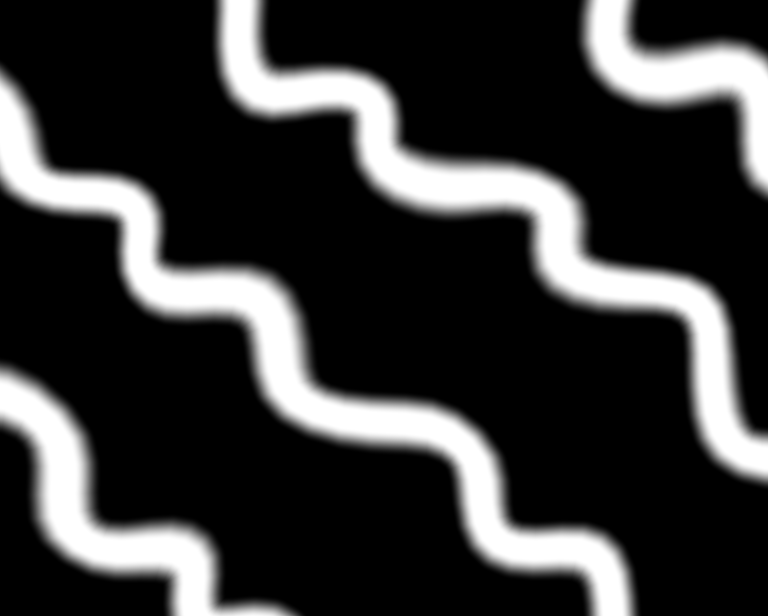
Give the GLSL for this pattern, as a Shadertoy shader.

```glsl
// Soft white stepped bands with rounded bends, descending to the right on black.

const vec2 STEP = vec2(0.24, -0.192);       // mean tread and drop of one stair step
const vec2 STEP_JITTER = vec2(0.12, 0.09);  // random spread of each step
const float BAND_SPACING = 0.51;            // vertical gap between bands
const float BAND_BASE = 0.27;               // height of band zero at the left edge
const float HALF_WIDTH = 0.034;
const float EDGE_BLUR = 0.019;
const float BEND_SHARE = 0.4;               // part of each run used by its bend
const int BEND_CHORDS = 5;
const vec3 BACKGROUND = vec3(0.0);
const vec3 BAND_COLOR = vec3(1.0);

vec2 hash22(vec2 p) {
    vec3 q = fract(p.xyx * vec3(0.1031, 0.1030, 0.0973));
    q += dot(q, q.yzx + 33.33);
    return fract((q.xx + q.yz) * q.zy);
}

// Gradient noise, roughly -0.7 to 0.7
float cornerSlope(vec2 cell, vec2 offset) {
    return dot(hash22(cell) * 2.0 - 1.0, offset);
}

float gradientNoise(vec2 p) {
    vec2 i = floor(p), f = fract(p);
    vec2 u = f * f * f * (f * (f * 6.0 - 15.0) + 10.0);
    vec2 e = vec2(1.0, 0.0);
    float low = mix(cornerSlope(i, f), cornerSlope(i + e.xy, f - e.xy), u.x);
    float high = mix(cornerSlope(i + e.yx, f - e.yx), cornerSlope(i + e.xx, f - e.xx), u.x);
    return mix(low, high, u.y);
}

vec2 warp(vec2 p, float scale, float amount) {
    vec2 shift = vec2(gradientNoise(p * scale + 41.0), gradientNoise(p * scale + 87.0));
    return p + amount * shift;
}

float segmentDistance(vec2 p, vec2 a, vec2 b) {
    vec2 ab = b - a;
    float t = clamp(dot(p - a, ab) / max(dot(ab, ab), 1e-6), 0.0, 1.0);
    return length(p - a - ab * t);
}

// Distance to a quadratic curve, traced by short chords
float bendDistance(vec2 p, vec2 a, vec2 corner, vec2 b) {
    float nearest = 1e3;
    vec2 start = a;
    for (int i = 1; i <= BEND_CHORDS; i++) {
        float t = float(i) / float(BEND_CHORDS);
        vec2 end = mix(mix(a, corner, t), mix(corner, b, t), t);
        nearest = min(nearest, segmentDistance(p, start, end));
        start = end;
    }
    return nearest;
}

float bandPhase(float band) {
    return hash22(vec2(band + 20.0, 7.0)).x;
}

// Start of a tread: the foot of one jittered stair step
vec2 stepPoint(float band, float index) {
    vec2 jitter = (hash22(vec2(index + 50.0, band * 3.0 + 60.0)) - 0.5) * STEP_JITTER;
    vec2 origin = vec2(0.0, BAND_BASE + band * BAND_SPACING + 0.5 * STEP.y);
    return origin + (index + bandPhase(band)) * STEP + jitter;
}

// One bend followed by the straight run that leads to the next bend
float cornerDistance(vec2 p, vec2 before, vec2 corner, vec2 after) {
    vec2 bendStart = mix(corner, before, BEND_SHARE);
    vec2 bendEnd = mix(corner, after, BEND_SHARE);
    vec2 runEnd = mix(after, corner, BEND_SHARE);
    return min(bendDistance(p, bendStart, corner, bendEnd),
               segmentDistance(p, bendEnd, runEnd));
}

float bandDistance(vec2 p, float band) {
    float home = floor(p.x / STEP.x - bandPhase(band));
    float nearest = 1e3;
    for (int k = -2; k <= 2; k++) {
        float index = home + float(k);
        vec2 last = stepPoint(band, index - 1.0);
        vec2 here = stepPoint(band, index);
        vec2 next = stepPoint(band, index + 1.0);
        vec2 top = vec2(here.x, last.y);
        vec2 outer = vec2(next.x, here.y);
        nearest = min(nearest, cornerDistance(p, top, here, outer));
        nearest = min(nearest, cornerDistance(p, here, outer, next));
    }
    return nearest;
}

void mainImage(out vec4 fragColor, in vec2 fragCoord) {
    vec2 uv = fragCoord / iResolution.y;
    vec2 p = warp(uv, 3.0, 0.06);

    // Only the bands just below and just above can reach this point
    float slope = STEP.y / STEP.x;
    float band = floor((p.y - slope * p.x - BAND_BASE) / BAND_SPACING);
    float d = min(bandDistance(p, band), bandDistance(p, band + 1.0));

    float ink = 1.0 - smoothstep(HALF_WIDTH - EDGE_BLUR, HALF_WIDTH + EDGE_BLUR, d);
    fragColor = vec4(mix(BACKGROUND, BAND_COLOR, ink), 1.0);
}
```
